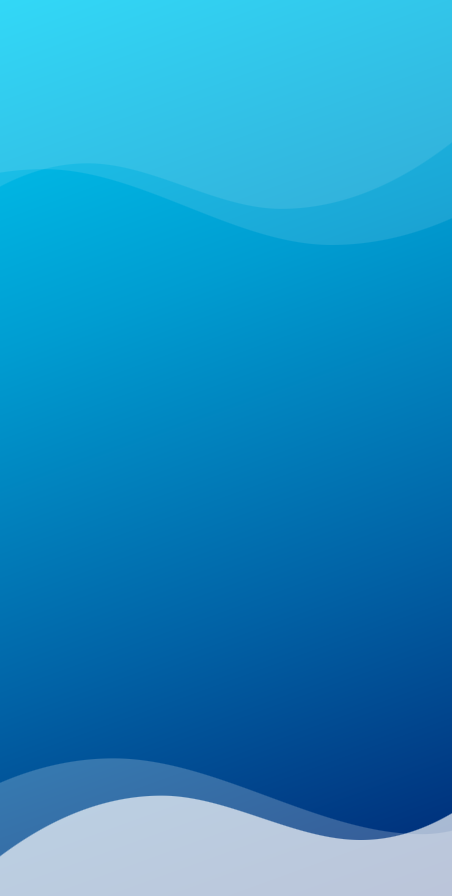
This background is drawn by a WebGL 2 fragment shader. Its source:

```glsl
#version 300 es
precision highp float;
// Layered blue waves: a tilted deep-water gradient, with translucent white
// sheets hanging from the top and rising from the bottom. Each sheet edge is a
// smooth curve through a crest and a trough, eased to the canvas sides.
uniform vec2 u_resolution;
out vec4 fragColor;

const vec3 AQUA  = vec3(0.00, 0.81, 0.96);
const vec3 AZURE = vec3(0.00, 0.615, 0.82);
const vec3 OCEAN = vec3(0.005, 0.385, 0.65);
const vec3 NAVY  = vec3(0.00, 0.15, 0.45);
const vec3 FOAM  = vec3(1.0);

// Four evenly spaced colour stops, joined linearly.
vec3 waterGradient(float t) {
    float s = clamp(t, 0.0, 1.0) * 3.0;
    vec3 color = mix(AQUA, AZURE, clamp(s, 0.0, 1.0));
    color = mix(color, OCEAN, clamp(s - 1.0, 0.0, 1.0));
    return mix(color, NAVY, clamp(s - 2.0, 0.0, 1.0));
}

// Edge depth at x: parabola to the crest, S-curve to the trough, parabola out.
float waveDepth(float x, float startY, vec2 crest, vec2 trough, float endY) {
    float lead = max(crest.x - x, 0.0) / crest.x;
    float tail = max(x - trough.x, 0.0) / (1.0 - trough.x);
    float depth = mix(crest.y, trough.y, smoothstep(crest.x, trough.x, x));
    return depth + (startY - crest.y) * lead * lead
                 + (endY - trough.y) * tail * tail;
}

// Antialiased coverage of the side where the signed distance is positive.
float coverage(float d) {
    return clamp(d / max(fwidth(d), 1e-6) + 0.5, 0.0, 1.0);
}

vec3 addSheet(vec3 base, float d, float opacity) {
    return mix(base, FOAM, opacity * coverage(d));
}

void main() {
    // Canvas units, with depth measured downward from the top edge.
    vec2 uv = gl_FragCoord.xy / u_resolution;
    float x = uv.x;
    float depth = 1.0 - uv.y;

    vec3 color = waterGradient(dot(vec2(x, depth), vec2(0.155, 0.845)));

    // Two faint sheets hanging from the top.
    float upperLong = waveDepth(x, 0.1927, vec2(0.098, 0.1888), vec2(0.733, 0.2734), 0.2435);
    float upperShort = waveDepth(x, 0.2083, vec2(0.194, 0.1823), vec2(0.622, 0.2331), 0.1589);
    color = addSheet(color, upperLong - depth, 0.105);
    color = addSheet(color, upperShort - depth, 0.10);

    // A hazy swell and a bright foreground swell at the bottom.
    float swellBack = waveDepth(x, 0.8737, vec2(0.251, 0.8464), vec2(0.933, 0.931), 0.9271);
    float swellFront = waveDepth(x, 0.9557, vec2(0.3575, 0.888), vec2(0.798, 0.9375), 0.9076);
    color = addSheet(color, depth - swellBack, 0.21);
    color = addSheet(color, depth - swellFront, 0.66);

    fragColor = vec4(color, 1.0);
}
```
